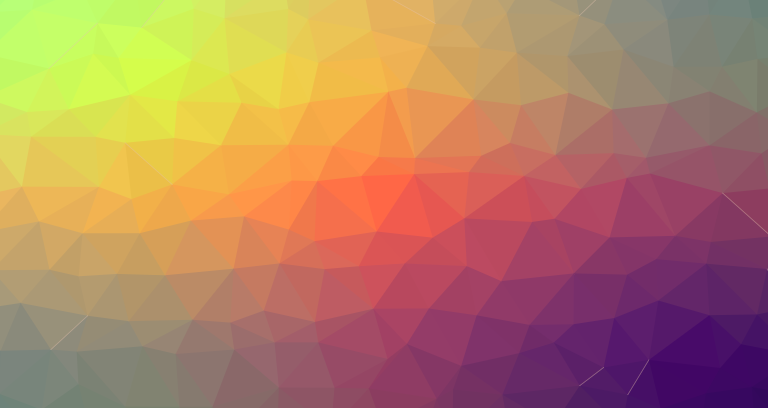
A WebGL 2 fragment shader for this background:

```glsl
#version 300 es
precision highp float;
// Low-poly triangle mesh, shaded by a lime, coral and violet ramp along both axes.

uniform vec2 u_resolution;
out vec4 outColor;

// Ramp colours, from the upper left to the lower right
const vec3 LIME   = vec3(0.70, 1.00, 0.47);
const vec3 YELLOW = vec3(0.84, 0.98, 0.27);
const vec3 CORAL  = vec3(1.00, 0.37, 0.27);
const vec3 VIOLET = vec3(0.29, 0.00, 0.42);
const vec3 INDIGO = vec3(0.20, 0.03, 0.36);
const vec3 SEAM   = vec3(0.90, 0.76, 0.68);

// Ramp positions of the inner colours
const float YELLOW_AT = 0.20;
const float CORAL_AT  = 0.50;
const float VIOLET_AT = 0.86;

// Mesh, in units of the canvas height
const vec2  CELL   = vec2(0.118, 0.103);
const vec2  ANCHOR = vec2(-0.029, 0.044);
const float JITTER = 0.68;
const float SPARKLE = 0.025;
const float SEAM_SHARE = 0.04;
const float SEAM_WIDTH = 0.0012;
const float SEAM_ALPHA = 0.35;

// Linear RGB to cone response
const mat3 RGB_TO_LMS = mat3(0.4122, 0.2119, 0.0883,
                             0.5363, 0.6807, 0.2817,
                             0.0514, 0.1074, 0.6300);

vec2 hash2(vec2 p) {
    vec3 h = fract(p.xyx * vec3(0.1031, 0.1030, 0.0973));
    h += dot(h, h.yzx + 33.33);
    return fract((h.xx + h.yz) * h.zy);
}

// Perceptual space, in which colours mix evenly
vec3 toPerceptual(vec3 rgb) {
    return pow(RGB_TO_LMS * pow(rgb, vec3(2.2)), vec3(1.0 / 3.0));
}

vec3 toRgb(vec3 c) {
    return pow(clamp(inverse(RGB_TO_LMS) * (c * c * c), 0.0, 1.0), vec3(1.0 / 2.2));
}

float ramp(float from, float to, float t) {
    return clamp((t - from) / (to - from), 0.0, 1.0);
}

vec3 palette(float t) {
    vec3 c = mix(toPerceptual(LIME), toPerceptual(YELLOW), ramp(0.0, YELLOW_AT, t));
    c = mix(c, toPerceptual(CORAL), ramp(YELLOW_AT, CORAL_AT, t));
    c = mix(c, toPerceptual(VIOLET), ramp(CORAL_AT, VIOLET_AT, t));
    return mix(c, toPerceptual(INDIGO), ramp(VIOLET_AT, 1.0, t));
}

// Flat colour of a facet, taken at its centroid
vec3 facetColor(vec2 center) {
    float aspect = u_resolution.x / u_resolution.y;
    vec2 t = vec2(0.5 + center.x / aspect, 0.5 - center.y);
    float shade = 1.0 + SPARKLE * (hash2(floor(center * 4000.0)).x - 0.5);
    return toRgb(mix(palette(t.x), palette(t.y), 0.5) * shade);
}

vec2 meshVertex(vec2 id) {
    return ANCHOR + CELL * (id + JITTER * (hash2(id + 57.0) - 0.5));
}

float cross2(vec2 a, vec2 b) {
    return a.x * b.y - a.y * b.x;
}

float edgeDistance(vec2 p, vec2 a, vec2 b) {
    return cross2(b - a, p - a) / length(b - a);
}

float segmentDistance(vec2 p, vec2 a, vec2 b) {
    vec2 e = b - a;
    return length(p - a - e * clamp(dot(p - a, e) / dot(e, e), 0.0, 1.0));
}

// Facet colour weighted by its smooth coverage
vec4 facet(vec2 p, vec2 a, vec2 b, vec2 c, float pixel) {
    float side = sign(cross2(b - a, c - a));
    float d = min(side * edgeDistance(p, a, b),
              min(side * edgeDistance(p, b, c), side * edgeDistance(p, c, a)));
    float cover = clamp(0.5 + d / pixel, 0.0, 1.0);
    return cover > 0.0 ? vec4(facetColor((a + b + c) / 3.0), 1.0) * cover : vec4(0.0);
}

void main() {
    float pixel = 1.0 / u_resolution.y;
    vec2 p = (gl_FragCoord.xy - 0.5 * u_resolution) * pixel;
    vec2 home = floor((p - ANCHOR) / CELL);
    vec4 sum = vec4(0.0);
    float seam = 0.0;

    // Jittered cells, each split along its shorter diagonal
    for (int k = 0; k < 9; k++) {
        vec2 id = home + vec2(k % 3, k / 3) - 1.0;
        vec2 a = meshVertex(id), b = meshVertex(id + vec2(1.0, 0.0));
        vec2 c = meshVertex(id + vec2(0.0, 1.0)), d = meshVertex(id + 1.0);
        vec4 diagonal = distance(a, d) < distance(b, c) ? vec4(a, d) : vec4(b, c);
        bool rising = diagonal.xy == a;
        sum += facet(p, diagonal.xy, diagonal.zw, rising ? b : a, pixel);
        sum += facet(p, diagonal.xy, diagonal.zw, rising ? c : d, pixel);

        // A few facets part in a pale hairline
        float line = segmentDistance(p, diagonal.xy, diagonal.zw);
        float chosen = step(hash2(id + 211.0).y, SEAM_SHARE);
        seam = max(seam, chosen * (1.0 - smoothstep(0.0, SEAM_WIDTH + 0.5 * pixel, line)));
    }

    vec3 color = sum.rgb / max(sum.a, 0.0001);
    outColor = vec4(mix(color, SEAM, SEAM_ALPHA * seam), 1.0);
}
```
